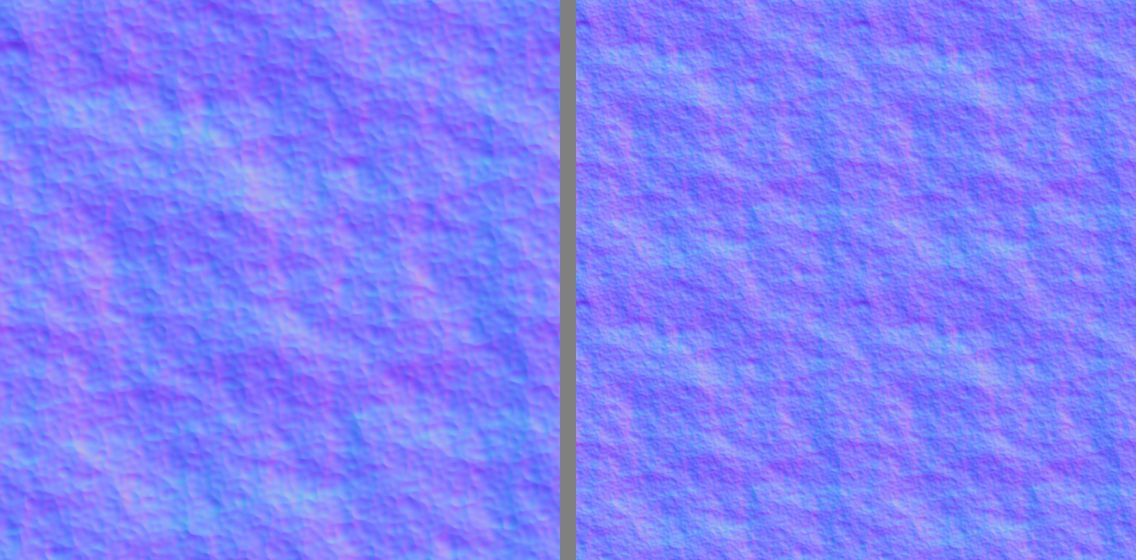
Left, the tile; right, the same tile 2 across and 2 down.
This texture map is drawn by a Shadertoy shader. Its source:

```glsl
#define WAVES 140
#define MIN_FREQ 2.0       // waves per canvas, broadest swell
#define MAX_FREQ 80.0      // waves per canvas, finest grain
#define SLOPE 0.0225       // steepness of a single wave
#define FINE_GAIN 1.0      // steepness of the finest waves, relative
#define CREST_ANGLE 0.82   // mean direction across the ridges, radians
#define SWELL_SPREAD 1.05  // angular scatter of broad waves
#define GRAIN_SPREAD 1.25  // angular scatter of fine waves
#define CREST_PUSH 0.014   // pinches crests into creases

const float TAU = 6.2831853;

float hash(float n) {
    return fract(sin(n * 12.99 + 4.7) * 4375.85);
}

// Tilt of a rocky surface: layered sines from broad to fine.
// Whole-number wave vectors make every layer wrap at the edges.
vec2 surfaceTilt(vec2 p) {
    vec2 tilt = vec2(0.0);
    for (int i = 0; i < WAVES; i++) {
        float n = float(i);
        float t = (n + 0.5) / float(WAVES);
        float freq = MIN_FREQ * pow(MAX_FREQ / MIN_FREQ, t);

        // golden-ratio steps scatter the directions evenly
        float scatter = 2.0 * fract(n * 0.618034) - 1.0;
        float angle = CREST_ANGLE + scatter * mix(SWELL_SPREAD, GRAIN_SPREAD, t);
        vec2 wave = round(freq * vec2(cos(angle), sin(angle)));

        // coarser layers shift the finer ones, which sharpens the ridges
        vec2 q = p + CREST_PUSH * tilt;
        float gain = SLOPE * mix(1.0, FINE_GAIN, t);
        tilt += gain * normalize(wave) * cos(TAU * (dot(wave, q) + hash(n)));
    }
    return tilt;
}

void mainImage(out vec4 fragColor, in vec2 fragCoord) {
    vec2 uv = fragCoord / iResolution.xy;
    vec3 normal = normalize(vec3(surfaceTilt(uv), 1.0));
    fragColor = vec4(0.5 + 0.5 * normal, 1.0);
}
```
